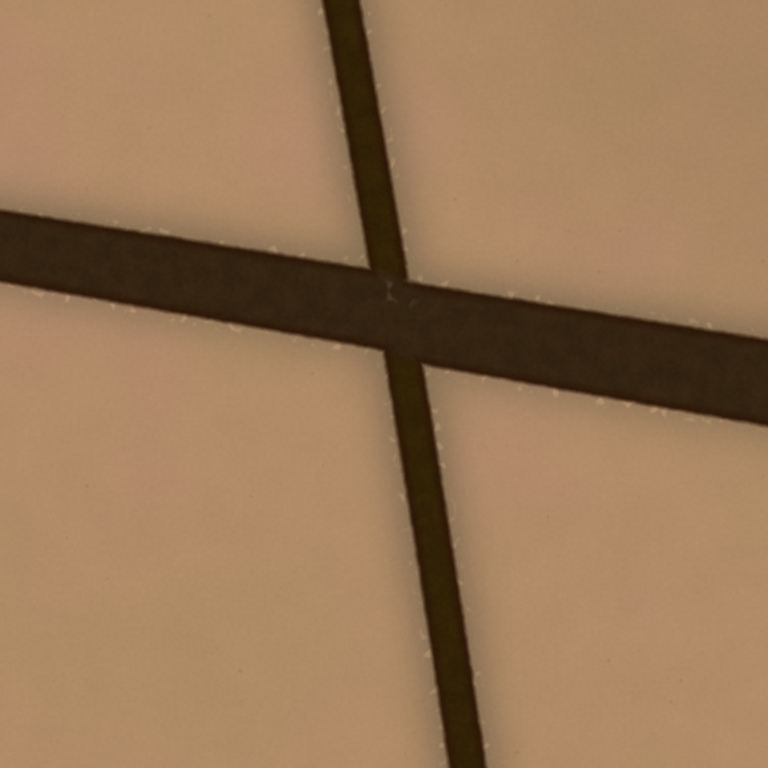
A Shadertoy shader for this texture:

```glsl
// Four tan glazed tiles parted by two slanted dark brown joints that cross.

// Joint geometry, in canvas units
const float STEM_TOP_X = 0.444;        // centre of the narrow joint at the top
const float STEM_LEAN = 0.165;         // shift to the right over the full height
const float STEM_BOW = 0.004;          // slight bulge to the right at mid-height
const float STEM_HALF = 0.0240;
const float BEAM_LEFT_Y = 0.680;       // centre of the wide joint at the left
const float BEAM_DROP = 0.169;         // fall over the full width
const float BEAM_STEP = 0.0095;        // extra drop where the joints cross
const float BEAM_HALF_LEFT = 0.0465;
const float BEAM_HALF_RIGHT = 0.0560;
const float EDGE_WOBBLE = 0.0011;
const float EDGE_SOFTNESS = 0.0042;
const vec2 CROSSING = vec2(0.519, 0.619);

// Colours
const vec3 TILE = vec3(0.692, 0.543, 0.403);
const vec3 TILE_PINK = vec3(0.698, 0.540, 0.418);
const vec3 TILE_OCHRE = vec3(0.680, 0.543, 0.393);
const vec3 TILE_RIM = vec3(0.515, 0.430, 0.320);
const vec3 BEAM = vec3(0.200, 0.137, 0.066);
const vec3 STEM = vec3(0.190, 0.132, 0.025);
const vec3 JOINT_EDGE = vec3(0.175, 0.088, 0.022);
const vec3 GLINT = vec3(0.360, 0.290, 0.220);

// Surface
const float RIM_WIDTH = 0.034;
const float GRAIN = 0.012;
const float MOTTLE = 0.016;

float hash(vec2 p) {
    vec3 q = fract(vec3(p.xyx) * 0.1031);
    q += dot(q, q.yzx + 33.33);
    return fract((q.x + q.y) * q.z);
}

float cornerSlope(vec2 cell, vec2 offset) {
    float angle = 6.2832 * hash(cell);
    return dot(vec2(cos(angle), sin(angle)), offset);
}

// Gradient noise, roughly -0.7 to 0.7
float noise(vec2 p) {
    vec2 i = floor(p), f = fract(p);
    vec2 w = f * f * f * (f * (f * 6.0 - 15.0) + 10.0);
    vec2 e = vec2(0.0, 1.0);
    return mix(
        mix(cornerSlope(i, f), cornerSlope(i + e.yx, f - e.yx), w.x),
        mix(cornerSlope(i + e.xy, f - e.xy), cornerSlope(i + e.yy, f - e.yy), w.x), w.y);
}

float fbm(vec2 p) {
    float sum = 0.0, gain = 1.0;
    for (int k = 0; k < 3; k++) {
        sum += gain * noise(p);
        p = p * 2.03 + 17.7;
        gain *= 0.5;
    }
    return sum;
}

// Signed offsets from the two centre lines: x for the stem, y for the beam
vec2 jointOffsets(vec2 uv) {
    float stemX = STEM_TOP_X + STEM_LEAN * (1.0 - uv.y) + STEM_BOW * 4.0 * uv.y * (1.0 - uv.y);
    float stepDown = BEAM_STEP * smoothstep(-0.035, 0.035, uv.x - CROSSING.x);
    float beamY = BEAM_LEFT_Y - BEAM_DROP * uv.x - stepDown;
    return vec2((uv.x - stemX) * inversesqrt(1.0 + STEM_LEAN * STEM_LEAN),
                (uv.y - beamY) * inversesqrt(1.0 + BEAM_DROP * BEAM_DROP));
}

vec3 tileColor(vec2 uv, vec2 offset, float stemDist, float beamDist) {
    float tint = fbm(uv * 2.1 + 4.0);
    vec3 col = mix(TILE, TILE_PINK, smoothstep(0.0, 0.5, tint + 0.25 * (uv.y - uv.x)));
    col = mix(col, TILE_OCHRE, smoothstep(0.0, 0.5, -tint));
    col *= 1.0 + MOTTLE * fbm(uv * 14.0) - 0.05 * smoothstep(0.6, 1.2, uv.x * uv.y + 0.3);

    // Rounded rims turn grey towards the joints; weaker under the beam
    vec2 d = max(vec2(stemDist, beamDist), 0.0) / RIM_WIDTH;
    vec2 rim = exp(-d * (0.6 + 0.6 * d)) * vec2(0.85, offset.y > 0.0 ? 0.85 : 0.60);
    col = mix(col, TILE_RIM, 1.0 - (1.0 - rim.x) * (1.0 - rim.y));

    // Pale flecks along the rims, and small dark pits
    float lip = smoothstep(0.014, 0.006, min(stemDist, beamDist));
    col *= 1.0 + 0.16 * lip * smoothstep(0.1, 0.5, noise(uv * 85.0 + 3.0));
    return col * (1.0 - 0.06 * smoothstep(0.52, 0.68, noise(uv * 75.0 + 9.0)));
}

vec3 jointColor(vec2 uv, float beamDist, float depth) {
    vec3 col = mix(STEM, BEAM, smoothstep(0.006, -0.006, beamDist));
    col *= 1.0 + 0.12 * fbm(uv * 38.0);
    return mix(col, JOINT_EDGE, 0.85 * smoothstep(0.015, 0.003, depth));
}

void mainImage(out vec4 fragColor, in vec2 fragCoord) {
    vec2 uv = fragCoord / iResolution.xy;
    float soft = max(EDGE_SOFTNESS, 0.8 / min(iResolution.x, iResolution.y));

    // Distances outside each joint, with slightly ragged edges
    vec2 offset = jointOffsets(uv);
    float wobble = EDGE_WOBBLE * fbm(uv * 60.0);
    float stemDist = abs(offset.x) - STEM_HALF + wobble;
    float beamDist = abs(offset.y) - mix(BEAM_HALF_LEFT, BEAM_HALF_RIGHT, uv.x) + wobble;
    float dist = min(stemDist, beamDist);

    vec3 tile = tileColor(uv, offset, stemDist, beamDist);
    vec3 joint = jointColor(uv, beamDist, -dist);

    // Faint shine where the joints meet
    float near = exp(-dot(uv - CROSSING, uv - CROSSING) / 0.0004);
    joint = mix(joint, GLINT, near * smoothstep(0.05, 0.5, noise(uv * 70.0)));

    vec3 col = mix(joint, tile, smoothstep(-soft, soft, dist));
    col += GRAIN * (noise(uv * 190.0) + 0.5 * noise(uv * 90.0));
    fragColor = vec4(clamp(col, 0.0, 1.0), 1.0);
}
```
